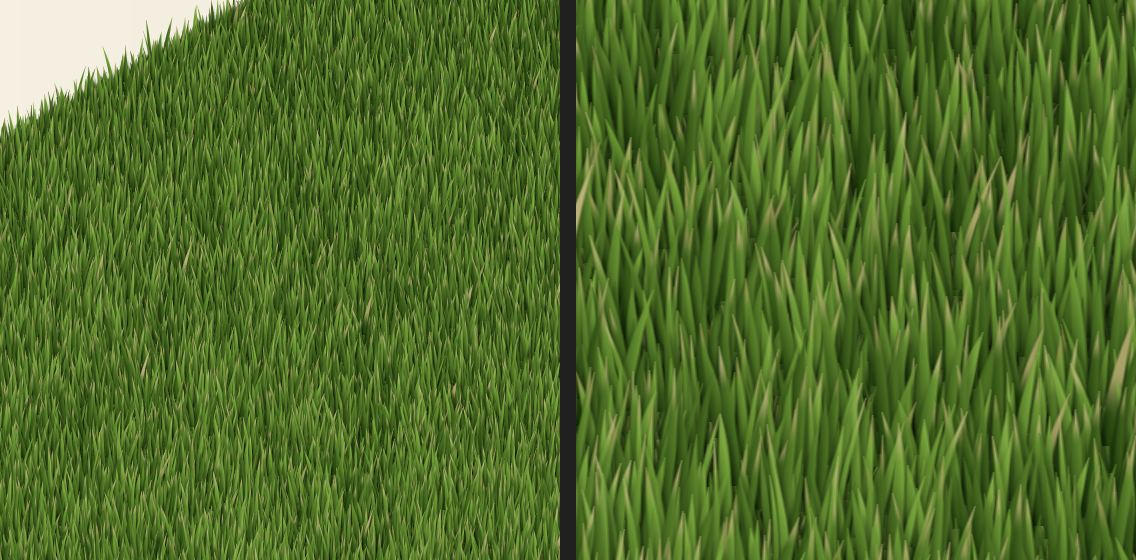
Left: the whole. Right: its middle third, enlarged.
A Shadertoy shader for this texture:

```glsl
vec4 hash4(vec2 p) {
    vec4 q = fract(p.xyxy * vec4(.1031, .1030, .0973, .1099));
    q += dot(q, q.wzxy + 33.33);
    return fract((q.xxyz + q.yzzw) * q.zywx);
}

float valueNoise(vec2 p) {
    vec2 cell = floor(p), f = fract(p);
    f = f * f * (3. - 2. * f);
    float low = mix(hash4(cell).x, hash4(cell + vec2(1, 0)).x, f.x);
    float high = mix(hash4(cell + vec2(0, 1)).x, hash4(cell + 1.).x, f.x);
    return mix(low, high, f.y);
}

// Height of the lawn's far border
float lawnEdge(float x) {
    return .765 + .55 * x + .012 * (valueNoise(vec2(x * 30., 3.)) - .5);
}

vec3 grassGreen(float tone) {
    vec3 green = mix(vec3(.10, .21, .03), vec3(.47, .645, .23), clamp(tone, 0., 1.));
    return mix(green, vec3(.60, .70, .38), clamp((tone - .95) * 2., 0., .8));
}

// Paints rows of blades from back to front
vec3 paintBlades(vec3 color, vec2 uv, float scale, float brightness, float spread) {
    vec2 p = uv * scale, spacing = vec2(.013, .009);
    vec2 home = floor(p / spacing);
    float soft = scale * max(.0018, 1. / iResolution.y);
    float onLawn = smoothstep(.01, -.01, uv.y - lawnEdge(uv.x));

    for (int row = 0; row < 14; row++)
    for (int col = -3; col <= 3; col++) {
        vec2 id = home + vec2(col, -row);
        vec4 a = hash4(id + scale * 71.);
        vec4 b = hash4(id + scale * 37. + 193.);
        vec2 root = (id + a.xy) * spacing;
        vec2 place = root / scale;
        if (place.y > lawnEdge(place.x) - .025) continue;

        // Bent, tapering blade
        float size = mix(1.1, .85, place.y);
        float len = size * mix(.035, .095, a.z * a.z * .6 + a.w * .4);
        float t = (p.y - root.y) / len;
        if (t < 0. || t > 1.) continue;
        float clump = valueNoise(place * 14.);
        float lean = spread * ((b.x - .5) * .36 + (clump - .5) * .12) + .03;
        float bend = spread * (b.y - .5) * .28;
        float side = p.x - root.x - len * t * (lean + bend * t);
        float halfWidth = size * mix(.002, .0046, b.z) * (1. - pow(t, 2.5));
        float cover = clamp((halfWidth - abs(side)) / soft + .5, 0., 1.);

        // Contact shadow
        float shadow = smoothstep(.004, 0., abs(side - .001) - halfWidth);
        color *= 1. - .22 * shadow * onLawn * (1. - t * t);

        // Lit side, darker base and dry tip
        float tone = mix(.38, 1.08, b.w) * mix(.25, 1.12, pow(t, .7));
        tone += .14 * clamp(side / .003, -1., 1.) + .16 * (clump - .5);
        vec3 blade = grassGreen(tone * brightness);
        float dryTip = smoothstep(.68, .9, t) * step(.62, a.w) * .75;
        float dryBlade = step(.965, b.x * .5 + a.x * .5 + .13 * step(.9, b.y)) * smoothstep(.2, .6, t);
        vec3 straw = mix(vec3(.60, .57, .32), vec3(.80, .74, .54), a.y);
        blade = mix(blade, straw * mix(.75, 1., brightness), max(dryTip, dryBlade * .9));
        color = mix(color, blade, cover);
    }
    return color;
}

void mainImage(out vec4 fragColor, in vec2 fragCoord) {
    vec2 uv = fragCoord / iResolution.y;

    // Pale wall and shaded soil
    vec3 wall = vec3(.96, .94, .885) - .02 * uv.x;
    vec3 soil = grassGreen(.02 + .38 * valueNoise(uv * vec2(260., 150.)));
    float ground = smoothstep(.008, -.008, uv.y - lawnEdge(uv.x) + .015);
    vec3 color = mix(wall, soil, ground);

    // Fine undergrowth below the tall blades
    color = paintBlades(color, uv, 1.8, .72, 1.5);
    color = paintBlades(color, uv, 1., 1., 1.);
    fragColor = vec4(color, 1.);
}
```
